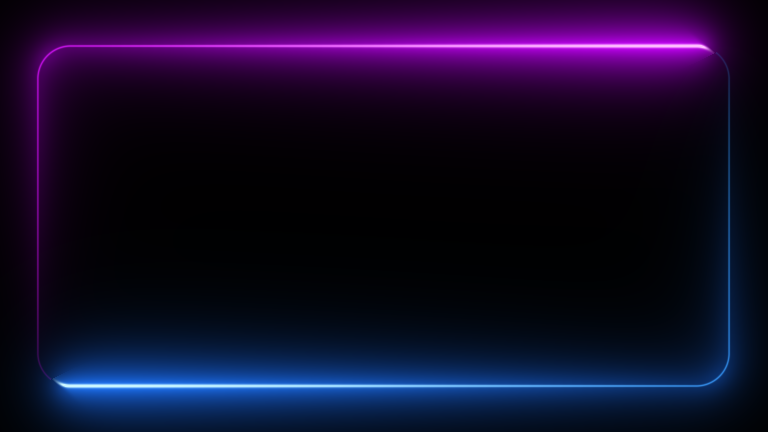
Give the GLSL for this background, as a WebGL 2 fragment shader.

```glsl
#version 300 es
precision highp float;
// Two neon streaks chase each other around a rounded frame on black.
// The thin cores come from a rounded-box distance; the soft halos are summed
// from light samples along one streak, reused for the other by half a turn.
uniform vec2 u_resolution;
out vec4 fragColor;

const vec2 HALF_SIZE = vec2(0.8, 0.3935);
const float RADIUS = 0.076;
const float HEAD_X = 0.749;
const float STREAK_LENGTH = HEAD_X + HALF_SIZE.x + 2.0 * HALF_SIZE.y;

float roundedBox(vec2 p) {
    vec2 q = abs(p) - HALF_SIZE + RADIUS;
    return length(max(q, 0.0)) + min(max(q.x, q.y), 0.0) - RADIUS;
}

// Point on the upper-left streak: 0 is the bright head, 1 the faded tail.
vec2 streakPoint(float t) {
    float s = t * STREAK_LENGTH;
    float topRun = HEAD_X + HALF_SIZE.x;
    vec2 edge = vec2(HEAD_X - min(s, topRun), HALF_SIZE.y - max(s - topRun, 0.0));
    vec2 inner = clamp(edge, RADIUS - HALF_SIZE, HALF_SIZE - RADIUS);
    return inner + RADIUS * normalize(edge - inner);
}

float falloff(float d) {
    return exp(-d / 0.08) / sqrt(d * d + 0.0004);
}

// Halo strength of the upper-left streak (x) and the lower-right one (y).
vec2 streakGlow(vec2 p) {
    const int SAMPLES = 96;
    vec2 glow = vec2(0.0);
    for (int i = 0; i < SAMPLES; i++) {
        float t = (float(i) + 0.5) / float(SAMPLES);
        vec2 light = streakPoint(t);
        glow += pow(1.0 - t, 1.3) * vec2(falloff(distance(p, light)), falloff(distance(p, -light)));
    }
    return glow * STREAK_LENGTH / float(SAMPLES);
}

void main() {
    float pixel = 1.0 / u_resolution.y;
    vec2 p = (gl_FragCoord.xy - 0.5 * u_resolution) * pixel;
    p.x += 0.0012;

    // Wide halos, softly limited so that they never clip.
    vec2 glow = 1.0 - exp(-0.48 * streakGlow(p));
    vec3 color = glow.x * vec3(0.78, 0.0, 1.0) + glow.y * vec3(0.1, 0.43, 0.98);

    // The frame diagonal decides which streak owns this point.
    bool upper = p.y * HALF_SIZE.x > p.x * HALF_SIZE.y;
    vec2 q = upper ? p : -p;
    float t = (HEAD_X + HALF_SIZE.y - q.x - q.y) / STREAK_LENGTH;
    float power = sqrt(clamp(1.0 - t, 0.0, 1.0)) * smoothstep(-0.002, 0.006, t);

    // Thin core, thicker and whiter toward the head, with a tight bloom.
    float d = abs(roundedBox(p));
    float heat = 1.0 - smoothstep(0.0, 0.75, t);
    float width = max(mix(0.0022, 0.0042, heat), 0.6 * pixel);
    float core = exp(-d * d / (width * width)) * power;
    vec3 tailColor = upper ? vec3(0.85, 0.05, 1.0) : vec3(0.2, 0.6, 1.0);
    vec3 headColor = upper ? vec3(1.0, 0.75, 1.0) : vec3(0.8, 0.97, 1.0);
    color += tailColor * 0.3 * power * heat * exp(-d / 0.012);
    color = mix(color, mix(tailColor, headColor, heat), min(1.3 * core, 1.0));

    fragColor = vec4(min(color, 1.0), 1.0);
}
```
